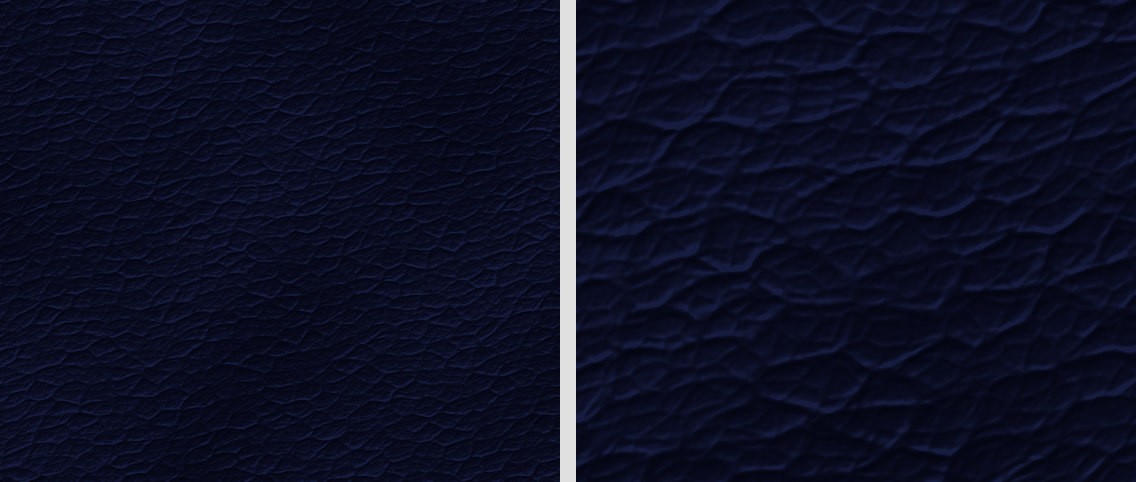
Left, the full canvas; right, a detail of the centre.
Reproduce this texture procedurally as a Shadertoy shader.

```glsl
vec2 hash2(vec2 cell) {
    vec3 q = fract(cell.xyx * vec3(0.1031, 0.1030, 0.0973));
    q += dot(q, q.yzx + 33.33);
    return fract((q.xx + q.yz) * q.zy);
}

// Distances to the nearest and second nearest cell centre
vec2 cellular(vec2 p) {
    vec2 cell = floor(p), local = fract(p);
    vec2 nearest = vec2(8.0);
    for (int y = -1; y <= 1; y++) {
        for (int x = -1; x <= 1; x++) {
            vec2 offset = vec2(x, y);
            vec2 centre = offset + 0.1 + 0.8 * hash2(cell + offset + 40.0);
            float dist = length(centre - local);
            nearest = dist < nearest.x ? vec2(dist, nearest.x)
                                       : vec2(nearest.x, min(nearest.y, dist));
        }
    }
    return nearest;
}

// Domed pebble separated from its neighbours by creases
float pebble(vec2 p, float creaseWidth) {
    vec2 f = cellular(p);
    return 0.6 * smoothstep(-0.06, creaseWidth, f.y - f.x) - 0.9 * f.x * f.x;
}

float leatherHeight(vec2 uv) {
    // Wavy bending of the grain
    uv += 0.006 * sin(uv.yx * vec2(27.0, 19.0) + vec2(0.4, 2.1));
    uv += 0.0016 * sin(uv.yx * vec2(131.0, 97.0) + 3.0 * sin(uv * 37.0));

    // Flat pebbles, rising slightly to the right, with slanted ends
    vec2 grain = vec2(uv.x - 0.35 * uv.y, uv.y - 0.09 * uv.x);
    float depth = 0.85 + 0.3 * sin(grain.x * 29.0 + 2.0 * sin(grain.y * 41.0));
    float height = depth * pebble(grain * vec2(19.0, 32.0), 0.32);
    height += 0.36 * pebble(grain * vec2(45.0, 62.0) + 17.3, 0.4);
    height += 0.1 * pebble(grain * vec2(110.0, 130.0) + 5.7, 0.6);
    return height;
}

void mainImage(out vec4 fragColor, in vec2 fragCoord) {
    vec2 uv = fragCoord / iResolution.y;

    // Relief lit from below
    vec2 towardsTop = vec2(-0.0009, 0.0032);
    float slope = leatherHeight(uv + 0.5 * towardsTop)
                - leatherHeight(uv - 0.5 * towardsTop);
    float light = 0.40 * exp(2.4 * slope);

    // Broad uneven sheen
    float sheen = sin(uv.x * 7.0 + 2.0 * sin(uv.y * 5.0 + 1.0))
                + sin(uv.y * 9.0 - uv.x * 4.0 + 1.5 * sin(uv.x * 8.0));
    light *= 1.0 + 0.14 * sheen;

    vec3 shadowNavy = vec3(0.010, 0.015, 0.060);
    vec3 litNavy = vec3(0.072, 0.092, 0.212);
    fragColor = vec4(mix(shadowNavy, litNavy, min(light, 1.25)), 1.0);
}
```
